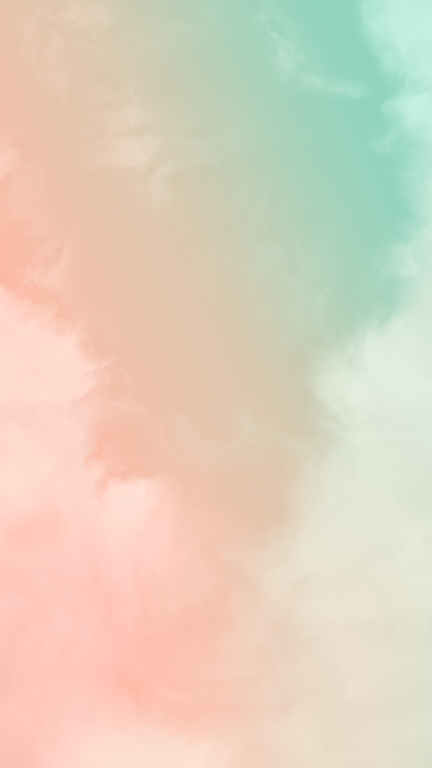
This background is drawn by a Shadertoy shader. Its source:

```glsl
// A pastel sky fading from coral to mint behind soft banks of cloud.
// A tilted gradient forms the sky; smooth edge profiles roughened by
// warped fractal noise form the banks, and noisy capsules the wisps.

float hash(vec2 p) {
    vec3 q = fract(p.xyx * 0.1031);
    q += dot(q, q.yzx + 33.33);
    return fract((q.x + q.y) * q.z);
}

float noise(vec2 p) {
    vec2 i = floor(p), f = fract(p);
    f = f * f * (3.0 - 2.0 * f);
    return mix(mix(hash(i), hash(i + vec2(1, 0)), f.x),
               mix(hash(i + vec2(0, 1)), hash(i + vec2(1, 1)), f.x), f.y);
}

// Fractal noise centred on zero
float fbm(vec2 p) {
    float sum = 0.0, amp = 0.5;
    for (int i = 0; i < 6; i++) {
        sum += amp * (noise(p) - 0.5);
        p = mat2(1.6, 1.2, -1.2, 1.6) * p + 17.3;
        amp *= 0.54;
    }
    return sum;
}

// Smooth curve through nine evenly spaced heights
float profile(float edge[9], float y) {
    float s = clamp(y, 0.0, 0.999) * 8.0;
    int i = int(s);
    return mix(edge[i], edge[i + 1], smoothstep(0.0, 1.0, fract(s)));
}

// Soft falloff around the segment a-b
float streak(vec2 p, vec2 a, vec2 b, float radius) {
    vec2 d = b - a;
    float h = clamp(dot(p - a, d) / dot(d, d), 0.0, 1.0);
    float r = length(p - a - d * h) / radius;
    return exp(-r * r);
}

vec3 skyColor(vec2 uv) {
    float t = uv.x * 0.85 + (uv.y - 0.6) * 0.7;
    vec3 c = mix(vec3(1.0, 0.72, 0.64), vec3(0.87, 0.78, 0.68), smoothstep(-0.08, 0.46, t));
    c = mix(c, vec3(0.69, 0.815, 0.72), smoothstep(0.35, 0.76, t));
    return mix(c, vec3(0.56, 0.83, 0.75), smoothstep(0.6, 0.98, t));
}

void mainImage(out vec4 fragColor, in vec2 fragCoord) {
    vec2 uv = fragCoord / iResolution.xy;
    vec2 p = uv * vec2(1.0, 1.7778);

    // Warped noise shared by every cloud
    vec2 warp = vec2(fbm(p * 3.0 + 4.0), fbm(p * 3.0 + 31.0));
    float billow = fbm(p * 4.0 + warp * 1.4);
    float detail = fbm(p * 11.0 + warp * 4.0 + 9.0);
    float fiber = 1.0 - smoothstep(0.0, 0.2, abs(fbm(p * vec2(9.0, 7.0) + warp * 5.0 + 50.0)));
    vec3 color = skyColor(uv);

    // Thin wisps high on the left, near the top and across the centre
    vec2 q = p + warp * 0.10 + detail * 0.03;
    float wisps = 0.50 * streak(q, vec2(0.15, 1.70), vec2(0.34, 1.38), 0.085)
                + 0.20 * streak(q, vec2(0.10, 1.70), vec2(0.45, 1.73), 0.07)
                + 0.60 * streak(q, vec2(0.61, 1.75), vec2(0.68, 1.66), 0.045)
                + 0.55 * streak(q, vec2(0.72, 1.61), vec2(0.82, 1.58), 0.028)
                + 0.70 * streak(q, vec2(0.01, 1.39), vec2(0.10, 1.18), 0.07)
                + 0.60 * streak(q, vec2(0.15, 1.07), vec2(0.26, 0.98), 0.05)
                + 0.60 * streak(q, vec2(0.24, 0.82), vec2(0.31, 0.83), 0.05)
                + 0.42 * streak(q, vec2(0.38, 0.72), vec2(0.54, 0.77), 0.07)
                + 0.40 * streak(q, vec2(0.32, 0.60), vec2(0.46, 0.46), 0.09)
                + 0.24 * streak(q, vec2(0.50, 1.40), vec2(0.72, 1.10), 0.12);
    wisps *= smoothstep(-0.12, 0.22, detail + billow * 0.3) * 0.75 + fiber * 0.35;
    color = mix(color, mix(vec3(1.0, 0.87, 0.81), vec3(0.80, 0.93, 0.86),
                           smoothstep(0.1, 0.75, uv.x)), clamp(wisps, 0.0, 0.8));

    // Pale coral haze rising through the lower centre
    float haze = streak(p, vec2(0.42, 0.15), vec2(0.37, 0.55), 0.20);
    color = mix(color, vec3(0.98, 0.79, 0.72), haze * clamp(0.5 + billow + detail, 0.0, 1.0));

    // Cream to mint bank along the right side
    float rightEdge = profile(float[9](0.56, 0.60, 0.63, 0.72, 0.77, 0.89, 0.93, 0.95, 0.86), uv.y);
    float offset = uv.x - rightEdge + billow * 0.18 + detail * 0.10;
    float softness = mix(0.15, 0.06, smoothstep(0.0, 0.75, uv.y));
    float bank = smoothstep(-softness, softness * 1.2, offset);
    vec3 bankColor = mix(vec3(0.92, 0.87, 0.80), vec3(0.89, 0.92, 0.86), smoothstep(0.1, 0.45, uv.y));
    bankColor = mix(bankColor, vec3(0.77, 0.93, 0.87), smoothstep(0.45, 0.9, uv.y));
    bankColor = mix(bankColor, vec3(0.83, 0.88, 0.80),
                    smoothstep(0.78, 1.05, uv.x) * smoothstep(0.5, 0.05, uv.y) * 0.8);
    color = mix(color, bankColor + billow * 0.07 + detail * 0.05, bank * 0.92);

    // Pink bank along the lower left, with ragged tufts
    float leftEdge = profile(float[9](0.48, 0.32, 0.31, 0.29, 0.29, 0.04, -0.2, -0.4, -0.5), uv.y);
    offset = leftEdge - uv.x + billow * 0.18 + detail * 0.20 + (fiber - 0.4) * 0.03;
    bank = smoothstep(-0.05, 0.09, offset);
    vec3 pink = mix(vec3(1.0, 0.78, 0.74), vec3(1.0, 0.86, 0.815), smoothstep(0.22, 0.40, uv.y));
    pink = mix(pink, vec3(0.985, 0.87, 0.81),
               smoothstep(0.13, 0.0, uv.y) * smoothstep(0.05, 0.3, uv.x));
    color = mix(color, pink + billow * 0.06 + detail * 0.07, bank * 0.92);

    // Coral gaps and a pale glow at the lower edge
    float gaps = streak(q, vec2(0.05, 0.54), vec2(0.12, 0.56), 0.05)
               + streak(q, vec2(0.32, 0.20), vec2(0.38, 0.24), 0.08);
    color = mix(color, vec3(1.0, 0.74, 0.67), gaps * (0.45 + detail));
    float glow = streak(q, vec2(0.25, 0.0), vec2(0.48, 0.02), 0.10);
    color = mix(color, vec3(0.98, 0.88, 0.82), glow * 0.5);

    fragColor = vec4(clamp(color, 0.0, 1.0), 1.0);
}
```
